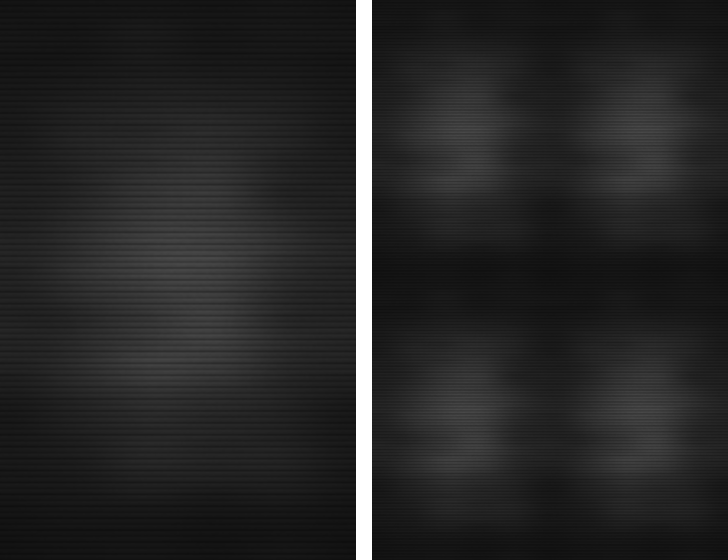
Left: one tile. Right: repeated 2 by 2.
A Shadertoy shader for this texture:

```glsl
const float TAU = 6.2831853;

// Ribs
const float RIB_COUNT = 94.0;             // even, so that alternate ribs wrap
const float GROOVE_HALF_WIDTH = 0.16;     // in rib heights
const float GROOVE_DEPTH = 0.17;
const float ALTERNATE_DEPTH = 0.08;       // extra depth of every second groove
const float SHEEN = 0.05;

// Light
const vec3 SHADOW_COLOR = vec3(0.085);
const vec3 GLOW_COLOR = vec3(0.265);
const vec2 GLOW_CENTER = vec2(0.53, 0.50);
const float SIDE_GLOW = 0.30;             // glow left at the sides
const float BAND_COUNT = 5.0;
const float BAND_PHASE = 0.36;
const float BAND_STRENGTH = 0.07;

// Wear
const vec2 CLOUD_CELLS = vec2(5.0, 12.0);
const float CLOUD_STRENGTH = 0.22;
const vec2 STREAK_CELLS = vec2(5.0, 94.0);
const float STREAK_STRENGTH = 0.08;
const vec2 GRAIN_CELLS = vec2(110.0, 256.0);
const float GRAIN_STRENGTH = 0.04;

float hash(vec2 p) {
    return fract(sin(dot(p, vec2(127.1, 311.7))) * 43758.5453);
}

// Value noise from -0.5 to 0.5 that wraps after the given number of cells
float wrappedNoise(vec2 uv, vec2 cells) {
    vec2 p = uv * cells;
    vec2 cell = floor(p);
    vec2 f = fract(p);
    f = f * f * (3.0 - 2.0 * f);
    vec2 a = mod(cell, cells);
    vec2 b = mod(cell + 1.0, cells);
    float low = mix(hash(a), hash(vec2(b.x, a.y)), f.x);
    float high = mix(hash(vec2(a.x, b.y)), hash(b), f.x);
    return mix(low, high, f.y) - 0.5;
}

// Broad periodic glow, brightest at its center
float glow(vec2 uv) {
    vec2 wave = 0.5 + 0.5 * cos(TAU * (uv - GLOW_CENTER));
    return mix(SIDE_GLOW, 1.0, wave.x) * wave.y;
}

// Brightness factor of the horizontal ribs and the grooves between them
float ribs(float y) {
    float p = y * RIB_COUNT;
    float distanceToGroove = abs(fract(p + 0.5) - 0.5);
    float blur = max(RIB_COUNT / iResolution.y, 0.12);
    float groove = 1.0 - smoothstep(GROOVE_HALF_WIDTH - blur,
                                    GROOVE_HALF_WIDTH + blur, distanceToGroove);
    float alternate = mod(floor(p + 0.5), 2.0);
    float depth = GROOVE_DEPTH + ALTERNATE_DEPTH * alternate;
    return 1.0 + SHEEN * cos(TAU * (p - 0.75)) - depth * groove;
}

void mainImage(out vec4 fragColor, in vec2 fragCoord) {
    vec2 uv = fragCoord / iResolution.xy;

    // Glow and soft bands
    vec3 color = mix(SHADOW_COLOR, GLOW_COLOR, glow(uv));
    color *= 1.0 + BAND_STRENGTH * cos(TAU * BAND_COUNT * (uv.y - BAND_PHASE));

    // Clouding, brushed streaks and fine grain
    color *= 1.0 + CLOUD_STRENGTH * wrappedNoise(uv, CLOUD_CELLS)
                 + STREAK_STRENGTH * wrappedNoise(uv, STREAK_CELLS)
                 + GRAIN_STRENGTH * wrappedNoise(uv, GRAIN_CELLS);

    fragColor = vec4(color * ribs(uv.y), 1.0);
}
```
